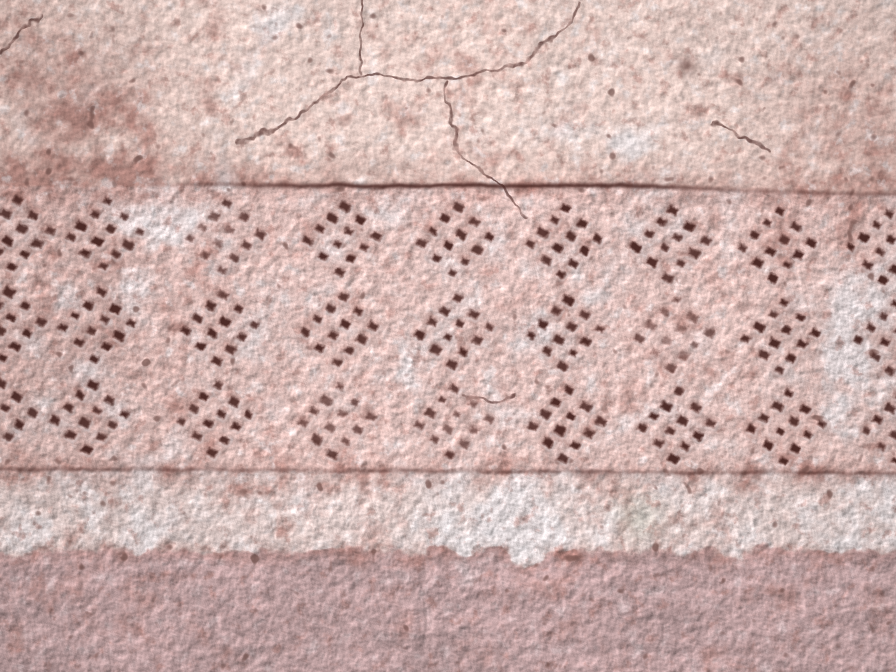
Reproduce this texture procedurally as a WebGL 2 fragment shader.

```glsl
#version 300 es
precision highp float;
// A weathered sandstone wall: cracked plaster, a panel of punched diamonds
// between two grooves, a pale lime strip and rough stone below.
// Gradient noise gives stains and relief; lattices and segments the carving.
uniform vec2 u_resolution;
out vec4 fragColor;

const vec3 PLASTER = vec3(.88, .785, .755), PANEL = vec3(.835, .72, .7);
const vec3 LIME = vec3(.835, .76, .745), ROUGH = vec3(.735, .62, .62);
const vec3 RUST = vec3(.62, .445, .415), CHALK = vec3(.9, .88, .89);
const vec3 SHADOW = vec3(.27, .14, .125), MOSS = vec3(.7, .72, .68);
const float TOP_GROOVE = .724, LOW_GROOVE = .302, LIME_EDGE = .18;
const float RELIEF = .34, GRAIN = 58., CRACK_WIDTH = .0019;
const vec2 LIGHT_STEP = vec2(-.0026, .0028), DENT_SIZE = vec2(.005, .0033);
const mat2 LATTICE = mat2(.0234, -.0226, -.0185, -.0178);
// Patches: centre, radius, chalk (positive) or rust (negative)
const vec4 PATCHES[12] = vec4[](vec4(.4, .96, .05, .7), vec4(.36, .87, .04, .6),
    vec4(.96, .785, .045, .6), vec4(.24, .67, .06, .5), vec4(1.28, .56, .06, .5),
    vec4(1.26, .45, .05, .6), vec4(.77, .2, .09, .45), vec4(.8, .83, .16, .25),
    vec4(.13, .82, .1, -.9), vec4(1.28, .8, .13, -.5), vec4(.02, .93, .08, -.5),
    vec4(.08, .5, .2, -.3));
// Crack segments: both ends
const vec4 CRACKS[12] = vec4[](
    vec4(.35, .783, .47, .844), vec4(.47, .844, .52, .887), vec4(.52, .887, .677, .885),
    vec4(.677, .885, .78, .9), vec4(.78, .9, .865, .99), vec4(.663, .88, .668, .826),
    vec4(.668, .826, .686, .766), vec4(.686, .766, .79, .679), vec4(.54, 1, .535, .89),
    vec4(0, .92, .06, .98), vec4(.7, .407, .765, .412), vec4(1.06, .82, 1.146, .77));

vec2 hash2(vec2 c) {
    vec3 a = fract(c.xyx * vec3(.1031, .103, .0973));
    a += dot(a, a.yzx + 33.33);
    return fract((a.xx + a.yz) * a.zy) * 2. - 1.;
}
float noise(vec2 p) {
    vec2 i = floor(p), f = p - i, u = f * f * (3. - 2. * f), e = vec2(1, 0);
    return mix(mix(dot(hash2(i), f), dot(hash2(i + e), f - e), u.x),
        mix(dot(hash2(i + e.yx), f - e.yx), dot(hash2(i + 1.), f - 1.), u.x), u.y);
}
float fbm(vec2 p) {
    float sum = 0., amp = 1.;
    for (int k = 0; k < 4; k++, amp *= .55) {
        sum += amp * noise(p);
        p = mat2(1.6, 1.2, -1.2, 1.6) * p + 17.3;
    }
    return sum;
}
float bell(float d, float width) { return exp(-d * d / (width * width)); }
float blob(vec2 p, float x, float y, float r) { return bell(length(p - vec2(x, y)), r); }
float cracks(vec2 p) {
    float d = 1.;
    for (int k = 0; k < 12; k++) {
        vec2 a = p - CRACKS[k].xy, b = CRACKS[k].zw - CRACKS[k].xy;
        d = min(d, length(a - b * clamp(dot(a, b) / dot(b, b), 0., 1.)));
    }
    return 1. - smoothstep(.3, 1.7, d / CRACK_WIDTH);
}
// Punched holes: shadowed hollow, lit rim, stained surround
vec3 dents(vec2 p, float rough) {
    vec3 marks = vec3(0);
    for (int k = 0; k < 27; k++) {
        vec2 key = vec2(k % 9 - 1, k / 9);
        float x = .156 + .1684 * key.x + .017 * sin(key.x * .6283) + .045 * step(key.x, -.5);
        x += .018 * key.y * (x - .75);
        vec2 q = p - vec2(x, .653 - .1355 * key.y - .015 * x);
        vec2 cell = inverse(LATTICE) * q + vec2(1.5, 2), id = floor(cell);
        if (min(id.x, id.y) < 0. || id.x > 2. || id.y > 3.) continue;
        vec2 vary = hash2(id + 11. * key + 5.);
        vec2 d = LATTICE * (fract(cell) - .5) + vary * .0016;
        d = mat2(.88, .47, -.47, .88) * d;
        vec2 box = abs(d) - DENT_SIZE * (1. + .25 * vary.y);
        float dist = length(max(box, 0.)) + min(max(box.x, box.y), 0.) - .0022 * (1. - 1.5 * rough);
        float hollow = (1. - smoothstep(-.004, .0024, dist)) * (.9 + .1 * vary.x);
        float rim = bell(dist - .002, .0028) * smoothstep(-.002, .005, d.x - d.y);
        marks = max(marks, vec3(hollow, rim, bell(max(dist, 0.), .006)));
    }
    float wear = .6 * blob(p, 1., .5, .06) + .5 * blob(p, .32, .65, .05)
        + .4 * blob(p, .5, .38, .06) + .4 * blob(p, .69, .37, .06);
    return marks * (1. - wear);
}
void main() {
    vec2 p = gl_FragCoord.xy / u_resolution * vec2(4. / 3., 1);
    vec2 warp = vec2(fbm(p * 17.), fbm(p * 17. + 40.));
    float broad = fbm(p * 5. + 3.), mottle = fbm(p * 21. + 9.), height = fbm(p * GRAIN);
    float slope = height - fbm((p + LIGHT_STEP) * GRAIN), fleck = fbm(p * 46. + 70.);

    // Layers of the wall
    float top = p.y - TOP_GROOVE + .013 * smoothstep(.85, 1.33, p.x) - .004 * warp.x;
    float low = p.y - LOW_GROOVE + .005 * p.x - .004 * warp.y;
    float edge = p.y - LIME_EDGE + .026 * bell(p.x - .785, .025) - .022 * warp.x - .008 * mottle;
    vec3 above = smoothstep(-.004, .004, vec3(top, low, edge));
    float stone = 1. - above.z, strip = above.z - above.y, panel = above.y - above.x;
    vec3 color = PLASTER * above.x + PANEL * panel + LIME * strip + ROUGH * stone;

    // Rusty stains and chalky patches
    float rust = above.x * .75 * bell(top, .04) * (1. - .5 * smoothstep(.3, .6, p.x));
    rust += .5 * bell(low + .006, .02) + .5 * bell(edge + .004, .012) + .3 * bell(top + .012, .014);
    float chalk = .4 * strip + .2 * panel - .25 * stone;
    for (int k = 0; k < 12; k++) {
        vec4 s = PATCHES[k];
        float tone = s.w * blob(p + warp * .03, s.x, s.y, s.z);
        chalk += max(tone, 0.);
        rust -= min(tone, 0.);
    }
    rust = rust * (.7 + .9 * mottle) + .5 * smoothstep(.05, .8, mottle + .6 * broad);
    color = mix(color, RUST, clamp(rust, 0., .8));
    color = mix(color, CHALK, .7 * smoothstep(.2, .9, chalk + .8 * warp.y - .4 * broad));
    color = mix(color, MOSS, .5 * blob(p, .95, .23, .035));

    // Flecks, grain and pits
    color = mix(color, CHALK, .5 * smoothstep(.08, .65, fleck) * (1. - .5 * stone));
    color = mix(color, RUST, .5 * smoothstep(.1, .65, -fleck));
    color *= 1. + stone * .14 * fbm(p * vec2(7, 32)) + .08 * broad + .12 * height
        + RELIEF * (1. - .35 * above.x) * slope + .16 * noise(p * 115.);
    float pits = smoothstep(.36, .6, noise(p * 62. + 80.) + .15 * mottle + .15 * rust);
    pits = max(pits, blob(p + warp * .01, 1.02, .903, .014));
    color = mix(color, RUST * .7, .7 * pits);

    // Grooves, cracks and punched diamonds
    float dark = smoothstep(.12, .55, p.x) * (1. - .55 * smoothstep(.93, 1.1, p.x));
    float groove = .8 * dark * bell(top, .004) + .5 * bell(low, .0038) * (.75 + .8 * mottle);
    color = mix(color, SHADOW, clamp(groove, 0., .9));
    color = mix(color, SHADOW, .65 * cracks(p + warp * .018) * clamp(.8 + fleck, .2, 1.));
    vec3 punched = dents(p + warp * .003, height);
    color = mix(color, RUST, .3 * punched.z);
    color = mix(color, CHALK, .3 * punched.y);
    color = mix(color, SHADOW, min(punched.x, .95));

    // Soft fall-off toward the corners
    vec2 away = (p - vec2(.7, .55)) / vec2(.75, .6);
    fragColor = vec4(clamp(color * (1.05 - .07 * dot(away, away)), 0., 1.), 1);
}
```
